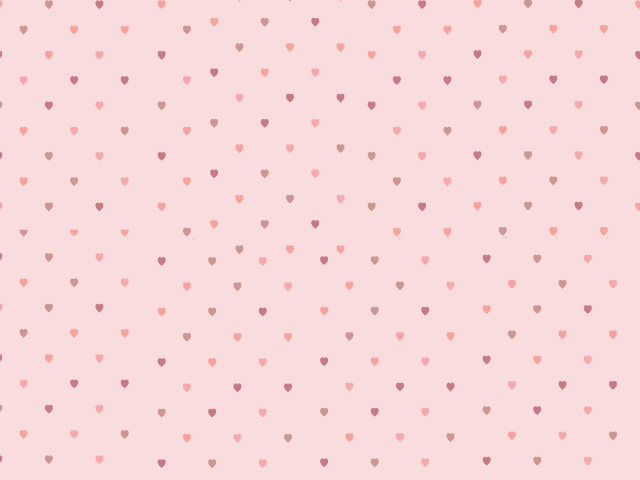
Give the GLSL for this pattern, as a Shadertoy shader.

```glsl
const float STEP = 5.265; // lattice half-step, in hundredths of the canvas height

// Patches of the repeat: left, top, first column, end column
const vec4 PATCHES[10] = vec4[10](
    vec4(-0.35, -9.5, 0, 6), vec4(33.68, -9.5, 0, 2),
    vec4(44.62, -5.85, 0, 6), vec4(66.89, -9.5, 2, 6),
    vec4(99.48, -9.67, 0, 6), vec4(133.16, -9.5, 0, 6),
    vec4(-0.35, 53.7, 0, 6), vec4(33.68, 54.51, 0, 6),
    vec4(67.53, 54.34, 0, 6), vec4(101.39, 54.0, 0, 6));

// Colour order within the repeat: eight rows of three hearts
const int COLOUR_ORDER[24] = int[24](
    2, 3, 1,  0, 3, 1,  0, 3, 2,  3, 0, 0,
    2, 0, 1,  1, 2, 2,  3, 2, 1,  0, 1, 3);

float hash(vec2 p) {
    vec3 q = fract(p.xyx * vec3(0.1031, 0.103, 0.0973));
    q += dot(q, q.yzx + 33.33);
    return fract((q.x + q.y) * q.z);
}

vec3 heartColour(int index) {
    if (index == 0) return vec3(0.96, 0.64, 0.61);
    if (index == 1) return vec3(0.965, 0.66, 0.67);
    if (index == 2) return vec3(0.78, 0.48, 0.525);
    return vec3(0.80, 0.59, 0.57);
}

// Circle sheared upward on both sides; y points up
float heartDistance(vec2 p, float size) {
    p /= size;
    p.y += 0.15;
    float lift = 0.6 * sqrt(abs(p.x) + 0.003);
    return (length(vec2(p.x, p.y - lift)) - 1.0) * size;
}

void mainImage(out vec4 fragColor, in vec2 fragCoord) {
    float pixel = 100.0 / iResolution.y;
    vec2 p = vec2(fragCoord.x, iResolution.y - fragCoord.y) * pixel;
    vec3 colour = vec3(0.975, 0.863, 0.869);

    for (int i = 0; i < 10; i++) {
        vec4 patchArea = PATCHES[i];
        vec2 grid = (p - patchArea.xy) / STEP;

        // Nearest heart of the staggered lattice
        int row = int(round(grid.y));
        int stagger = row & 1;
        int slot = int(round((grid.x - float(stagger)) * 0.5));
        int column = 2 * slot + stagger;
        if (row < 0 || row > 11 || column < int(patchArea.z) || column >= int(patchArea.w)) continue;

        vec2 local = (grid - vec2(column, row)) * STEP;
        local.y = -local.y;
        float d = heartDistance(local, 0.83);

        // Seam wear: trimmed lobes on the left, stray specks elsewhere
        if (row == 11) {
            if (i == 0) {
                d = max(d, local.y - 0.55);
            } else if (i != 2) {
                float drift = hash(vec2(column, i));
                d = min(d, length(local - vec2(1.6 * drift, -1.3)) - 0.12);
            }
        }

        vec3 ink = heartColour(COLOUR_ORDER[(row % 8) * 3 + slot]);
        float cover = 1.0 - smoothstep(-0.6 * pixel, 0.6 * pixel, d);
        colour = mix(colour, ink, cover);
    }
    fragColor = vec4(colour, 1.0);
}
```
